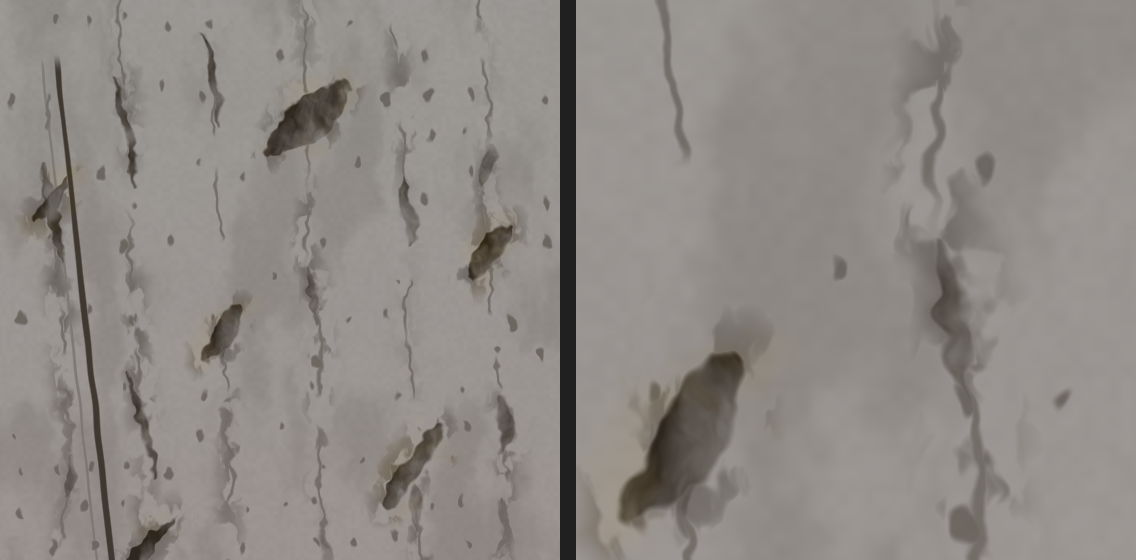
Left: the whole. Right: its middle third, enlarged.
Give the GLSL for this texture, as a Shadertoy shader.

```glsl
// Weathered pale plaster with upright seams, slanted gouges, flaked chips and one long crack.

float hash(vec2 p) {
    vec3 q = fract(p.xyx * 0.1031);
    q += dot(q, q.yzx + 33.33);
    return fract((q.x + q.y) * q.z);
}

float noise(vec2 p) {
    vec2 i = floor(p), f = fract(p);
    f = f * f * (3.0 - 2.0 * f);
    return mix(mix(hash(i), hash(i + vec2(1, 0)), f.x),
               mix(hash(i + vec2(0, 1)), hash(i + vec2(1, 1)), f.x), f.y);
}

float fbm(vec2 p) {
    float sum = 0.0, amp = 0.533;
    for (int i = 0; i < 4; i++) {
        sum += amp * noise(p);
        p = mat2(1.6, 1.2, -1.2, 1.6) * p + 17.3;
        amp *= 0.5;
    }
    return sum;
}

// Distance to a tapered groove centred on the origin
float groove(vec2 p, float angle, float halfLength, float radius) {
    vec2 dir = vec2(cos(angle), sin(angle));
    float t = clamp(dot(p, dir) / halfLength, -1.0, 1.0);
    return length(p - dir * t * halfLength) - radius * (1.0 - 0.7 * t * t);
}

// Small upright pits, at most one per cell
float pits(vec2 p) {
    vec2 cell = floor(p * 15.0);
    vec2 centre = 0.3 + 0.4 * vec2(hash(cell + 5.1), hash(cell + 9.7));
    vec2 q = (fract(p * 15.0) - centre) * vec2(1.0, 0.6);
    float radius = 0.04 + 0.09 * hash(cell + 2.3);
    return step(0.68, hash(cell)) * smoothstep(radius + 0.03, radius - 0.04, length(q));
}

void mainImage(out vec4 fragColor, in vec2 fragCoord) {
    vec2 uv = fragCoord / min(iResolution.x, iResolution.y);

    // Ragged coordinates for everything that is chipped
    vec2 p = uv + 0.022 * (vec2(fbm(uv * 22.0), fbm(uv * 22.0 + 40.0)) - 0.5);
    p += 0.008 * (vec2(noise(uv * 75.0), noise(uv * 75.0 + 60.0)) - 0.5);
    float grain = fbm(p * vec2(42.0, 24.0));
    float flakes = smoothstep(0.48, 0.64, grain);

    // Faint upright stains over the surface
    float depth = 0.11 * smoothstep(0.5, 0.72, fbm(p * vec2(11.0, 4.5) + 3.0));
    depth = max(depth, 0.42 * pits(p));
    float rubble = 0.0;

    for (int i = 0; i < 6; i++) {
        float k = float(i);
        float h = hash(vec2(k, 3.0));
        float bend = 0.025 * (noise(vec2(uv.y * 5.0, k * 7.0)) - 0.5);
        float seamX = 0.09 + 0.157 * k + 0.05 * (h - 0.5);
        float dx = p.x - seamX - 0.05 * (0.5 - uv.y) - bend;

        // Flaked band and broken hairline along the seam
        float presence = smoothstep(0.25, 0.7, noise(vec2(k * 9.0 + 0.5, uv.y * 5.0)));
        float band = exp(-dx * dx / 0.0006) * presence;
        depth = max(depth, 0.4 * band * flakes);
        float broken = smoothstep(0.4, 0.65, noise(vec2(uv.y * 15.0, k * 5.0)));
        depth = max(depth, 0.36 * broken * smoothstep(0.005, 0.001, abs(dx)));

        // Upright slits
        for (int j = 0; j < 2; j++) {
            float s = hash(vec2(k + 11.0, float(j)));
            vec2 q = vec2(dx, p.y - fract(0.15 + 0.618 * k + 0.47 * float(j)));
            float slit = groove(q, 1.45 + 0.3 * s, 0.03 + 0.07 * s, 0.006 + 0.008 * h);
            float tone = clamp(0.52 + 1.1 * (grain - 0.5) + 0.3 * (s - 0.5), 0.25, 0.9);
            depth = max(depth, tone * smoothstep(0.003, -0.004, slit));
        }

        // Slanted gouge, shadowed under its upper lip, with rubble around it
        float slant = 0.65 + 0.4 * hash(vec2(k, 21.0));
        float size = hash(vec2(k, 34.0));
        float radius = 0.014 + 0.016 * size;
        vec2 g = vec2(dx, p.y - fract(0.64 + 0.382 * k));
        float wear = 0.55 + 0.9 * noise(p * 16.0 + k * 8.0);
        float gouge = groove(g, slant, 0.05 + 0.045 * size, radius * wear);
        float across = dot(g, vec2(-sin(slant), cos(slant))) / radius;
        float shadow = clamp(0.74 + 0.2 * across + 1.1 * (grain - 0.5), 0.3, 1.0);
        depth = max(depth, shadow * smoothstep(0.003, -0.004, gouge));
        float halo = smoothstep(0.05, 0.0, gouge);
        rubble = max(rubble, halo);
        depth = max(depth, 0.36 * halo * flakes);
    }

    // Long straight crack with a faint strip beside it
    float crackX = uv.x - 0.2 + 0.11 * uv.y + 0.003 * (noise(uv * 18.0) - 0.5);
    float reach = smoothstep(0.91, 0.87, uv.y);
    float width = 0.0035 + 0.0025 * noise(vec2(uv.y * 9.0, 2.0));
    depth = max(depth, 0.84 * reach * smoothstep(width + 0.002, width - 0.002, abs(crackX)));
    depth = max(depth, 0.26 * reach * smoothstep(0.004, 0.001, abs(crackX + 0.027)));

    // Cool above, rosier below, with ochre dust in the rubble
    vec3 plaster = mix(vec3(0.605, 0.578, 0.567), vec3(0.602, 0.592, 0.578), uv.y);
    plaster += 0.022 * (fbm(uv * 6.0) - 0.5) + 0.018 * (noise(uv * 130.0) - 0.5);
    vec3 color = mix(plaster, vec3(0.18, 0.15, 0.12), depth);
    float dust = rubble * smoothstep(0.4, 0.65, fbm(p * 14.0 + 9.0));
    color += dust * vec3(0.012, 0.0, -0.035);
    fragColor = vec4(color, 1.0);
}
```
